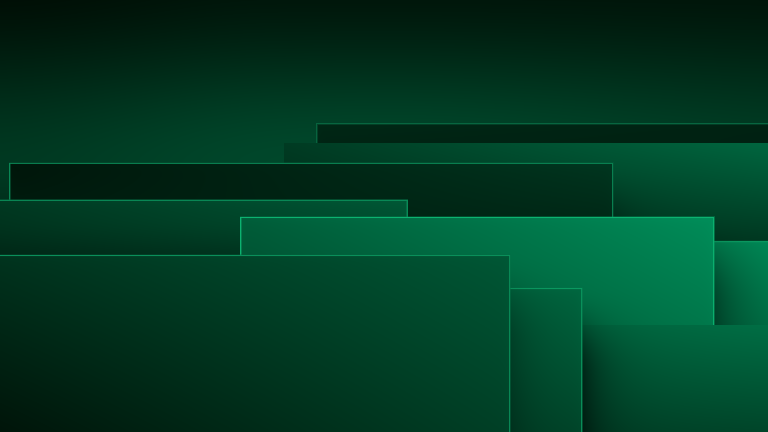
Reproduce this background procedurally as a Shadertoy shader.

```glsl
// Overlapping emerald panels with thin lit rims and soft side shadows.

const float RIM_WIDTH = 0.0032;     // in canvas heights
const float RIM_GLOW = 0.025;       // brightness spilled inside a rim
const float RIM_GLOW_SIZE = 0.009;
const float SHADOW_SIZE = 0.055;
const float SHADOW_RAMP = 0.20;     // height over which a shadow gathers
const vec3 RIM_TINT = vec3(0.07, 1.0, 0.63);

// Maps a brightness to the shared green ramp.
vec3 emerald(float tone) {
    return vec3(0.0, tone, max(0.66 * tone - 0.017, 0.0));
}

// Blends four corner tones: top left, top right, bottom left, bottom right.
float cornerBlend(vec4 tones, vec2 t) {
    return mix(mix(tones.z, tones.w, t.x), mix(tones.x, tones.y, t.x), t.y);
}

// Paints one panel. box = left, bottom, right, top; the body runs on below
// the bottom, which only sets where its gradient ends.
void panel(inout vec3 color, vec2 uv, vec4 box, vec4 tones, float rim, float shadow) {
    float aspect = iResolution.x / iResolution.y;
    float pixel = 1.0 / iResolution.y;

    // Shadow cast to the right of the panel
    float beside = max((uv.x - box.z) * aspect, 0.0);
    float below = smoothstep(0.0, SHADOW_RAMP, box.w - uv.y);
    color *= 1.0 - shadow * below * exp(-beside / SHADOW_SIZE);

    // Body
    float dist = max(max(box.x - uv.x, uv.x - box.z) * aspect, uv.y - box.w);
    float body = clamp(0.5 - dist / pixel, 0.0, 1.0);
    vec2 lo = max(box.xy, 0.0);
    vec2 hi = min(box.zw, 1.0);
    vec2 t = clamp((uv - lo) / (hi - lo), 0.0, 1.0);
    vec3 fill = emerald(cornerBlend(tones, t));

    // Rim
    float inset = abs(dist + 0.5 * RIM_WIDTH);
    float line = clamp(0.5 + (0.5 * RIM_WIDTH - inset) / pixel, 0.0, 1.0);
    fill += RIM_TINT * RIM_GLOW * rim * exp(-abs(dist) / RIM_GLOW_SIZE);
    fill = mix(fill, RIM_TINT * rim, line * step(0.001, rim));
    color = mix(color, fill, body);
}

// Dark ceiling fading down into a soft green haze.
vec3 backdrop(vec2 uv) {
    float fade = smoothstep(1.08, 0.60, uv.y);
    vec2 offset = (uv - vec2(0.50, 0.66)) / vec2(0.42, 0.24);
    float haze = 0.05 * exp(-dot(offset, offset));
    float side = 0.025 * smoothstep(0.35, 0.0, uv.x);
    return emerald(mix(0.07, 0.235, fade) + haze - side);
}

void mainImage(out vec4 fragColor, in vec2 fragCoord) {
    vec2 uv = fragCoord / iResolution.xy;
    vec3 color = backdrop(uv);

    // Rear right slabs
    panel(color, uv, vec4(0.4115, 0.669, 1.1, 0.7153),
          vec4(0.15, 0.13, 0.14, 0.13), 0.40, 0.0);
    panel(color, uv, vec4(0.3698, 0.444, 1.1, 0.669),
          vec4(0.23, 0.40, 0.15, 0.22), 0.0, 0.0);
    panel(color, uv, vec4(0.90, 0.2477, 1.1, 0.4425),
          vec4(0.46, 0.53, 0.36, 0.43), 0.60, 0.0);

    // Long middle slabs
    panel(color, uv, vec4(0.0117, 0.4977, 0.7988, 0.6238),
          vec4(0.08, 0.21, 0.11, 0.16), 0.53, 0.35);
    panel(color, uv, vec4(-0.1, 0.4097, 0.5312, 0.5382),
          vec4(0.22, 0.34, 0.18, 0.27), 0.56, 0.2);
    panel(color, uv, vec4(0.3125, 0.2477, 0.9303, 0.4985),
          vec4(0.36, 0.55, 0.28, 0.47), 0.70, 0.35);

    // Front blocks
    panel(color, uv, vec4(0.7578, 0.0, 1.1, 0.2477),
          vec4(0.39, 0.43, 0.25, 0.27), 0.0, 0.0);
    panel(color, uv, vec4(0.65, 0.0, 0.7585, 0.334),
          vec4(0.37, 0.40, 0.25, 0.27), 0.60, 0.55);
    panel(color, uv, vec4(-0.1, 0.0, 0.6647, 0.4105),
          vec4(0.20, 0.34, 0.08, 0.25), 0.56, 0.25);

    fragColor = vec4(color, 1.0);
}
```
